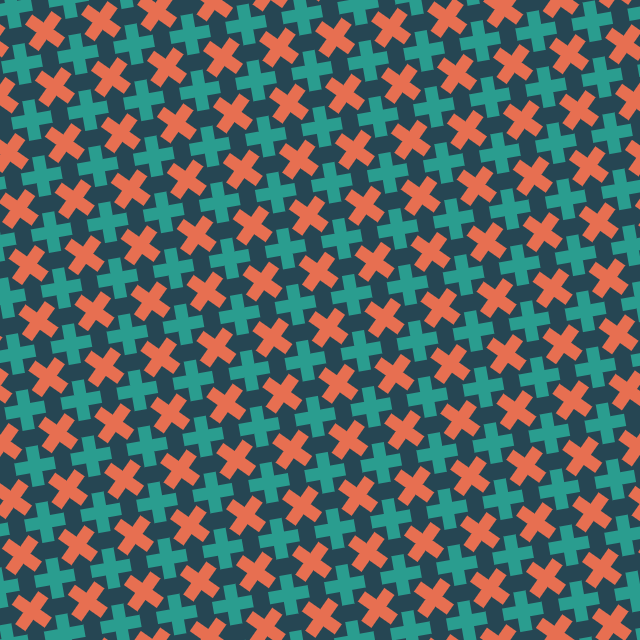
This pattern is drawn by a three.js fragment shader. Its source:

```glsl
// Teal plus signs and coral crosses alternating on a dark slate ground.
// A square lattice tilted by 10 degrees holds a plus at each cell centre and,
// half a cell away both ways, the same shape turned by 45 degrees.

varying vec2 vUv;

mat2 rotation(float degrees) {
  float a = radians(degrees);
  return mat2(cos(a), -sin(a), sin(a), cos(a));
}

float boxDistance(vec2 p, vec2 halfSize) {
  vec2 q = abs(p) - halfSize;
  return length(max(q, 0.0)) + min(max(q.x, q.y), 0.0);
}

// Union of two bars crossing at the origin
float plusDistance(vec2 p) {
  vec2 bar = vec2(0.353, 0.109);
  return min(boxDistance(p, bar), boxDistance(p, bar.yx));
}

// Offset from the nearest lattice point
vec2 cellOffset(vec2 p) {
  return fract(p + 0.5) - 0.5;
}

float coverage(float dist, float pixel) {
  return clamp(0.5 - dist / pixel, 0.0, 1.0);
}

void main() {
  float cells = 11.25;
  float pixel = fwidth(vUv.x) * cells;

  // Tilted lattice coordinates, one unit per repeat
  vec2 p = rotation(10.0) * vUv * cells - vec2(0.138, 0.902);

  float upright = plusDistance(cellOffset(p));
  float diagonal = plusDistance(rotation(45.0) * cellOffset(p - 0.5));

  vec3 slate = vec3(0.149, 0.275, 0.325);
  vec3 teal = vec3(0.165, 0.616, 0.561);
  vec3 coral = vec3(0.906, 0.435, 0.318);

  vec3 color = mix(slate, teal, coverage(upright, pixel));
  color = mix(color, coral, coverage(diagonal, pixel));
  gl_FragColor = vec4(color, 1.0);
}
```
